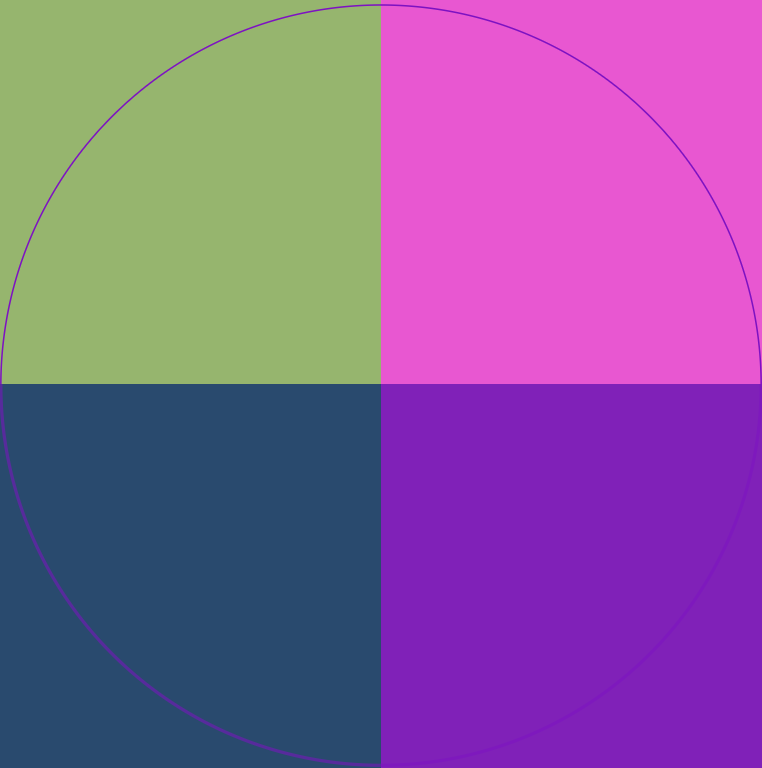
Give the GLSL for this background, as a WebGL 2 fragment shader.

```glsl
#version 300 es
precision highp float;
// Four flat colour quadrants with a thin violet ring touching the canvas sides.
uniform vec2 u_resolution;
out vec4 fragColor;

// Antialiased step across one pixel
float edge(float d, float pixel) {
    return clamp(d / pixel + 0.5, 0.0, 1.0);
}

// Antialiased line coverage from the distance to its centre
float stroke(float d, float halfWidth, float pixel) {
    return edge(halfWidth - abs(d), pixel);
}

void main() {
    float pixel = 1.0 / u_resolution.y;
    vec2 p = (gl_FragCoord.xy - 0.5 * u_resolution) * pixel;

    // Quadrants
    float right = edge(p.x, pixel);
    float top = edge(p.y, pixel);
    vec3 upper = mix(vec3(0.59, 0.71, 0.43), vec3(0.91, 0.34, 0.82), right);
    vec3 lower = mix(vec3(0.16, 0.29, 0.43), vec3(0.50, 0.13, 0.72), right);
    vec3 color = mix(lower, upper, top);

    // Ring: crisp in the upper half, wider and fainter in the lower half
    float d = length(p - vec2(0.0, -0.0015)) - 0.495;
    float crisp = stroke(d, 0.001, pixel);
    float faint = 0.55 * stroke(d, 0.0021, pixel);
    color = mix(color, vec3(0.49, 0.07, 0.76), mix(faint, crisp, top));

    fragColor = vec4(color, 1.0);
}
```
